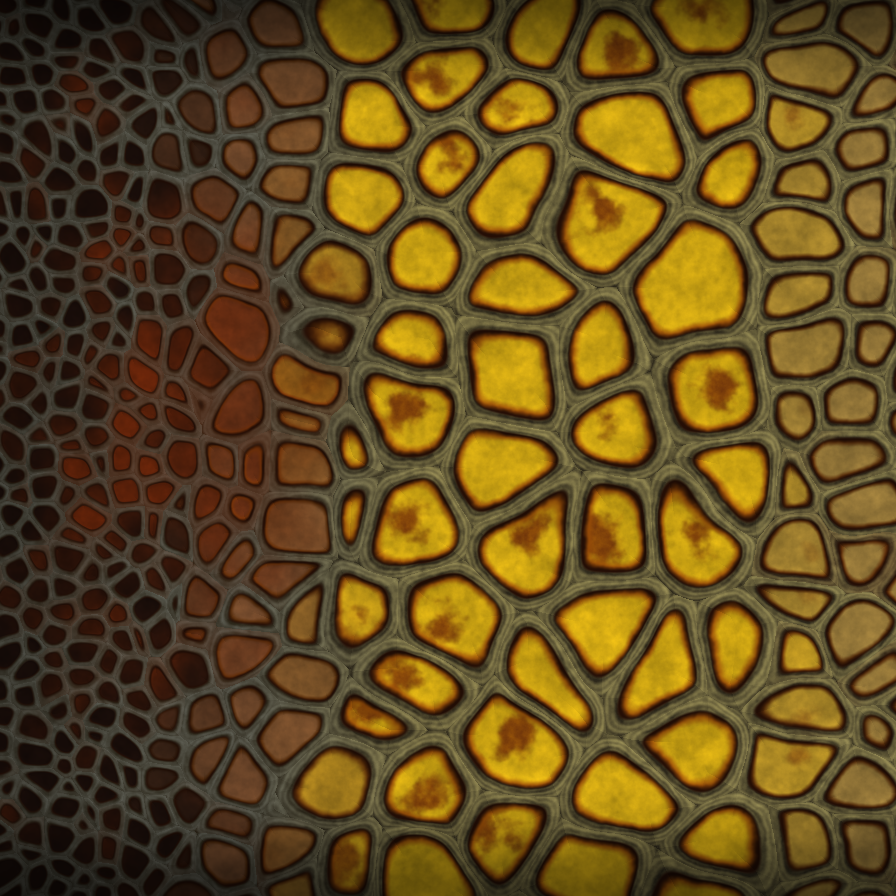
This texture is drawn by a three.js fragment shader. Its source:

```glsl
// Reptile hide: fine dark scales at the left grow into large amber ones, then shrink.
// Columns of varying width hold jittered seeds of a weighted Voronoi diagram; the
// rounded distance to the cell border shapes the grey web, dark rim and bright face.
varying vec2 vUv;

const float FINE_SIZE = 0.030;
const float MID_SIZE = 0.060;
const float LARGE_SIZE = 0.106;
const float JITTER = 0.72;
const float WEIGHT_SPREAD = 0.30;
const float CORNER_SHARPNESS = 13.0;
const float EDGE_BLUR = 0.0016;
const vec3 DARK = vec3(0.095, 0.050, 0.035);
const vec3 RUST = vec3(0.37, 0.13, 0.035);
const vec3 RIM = vec3(0.13, 0.050, 0.018);
const vec3 ORANGE = vec3(0.56, 0.28, 0.03);
const vec3 YELLOW = vec3(0.76, 0.61, 0.07);
const vec3 BROWN = vec3(0.42, 0.27, 0.16);
const vec3 TAN = vec3(0.55, 0.44, 0.21);
const vec3 WEB_SHADE = vec3(0.17, 0.15, 0.10);
const vec3 WEB_COOL = vec3(0.36, 0.36, 0.32);
const vec3 WEB_WARM = vec3(0.55, 0.51, 0.31);
const vec2 LIGHT = vec2(0.6, 0.8);

vec3 hash3(vec2 p) {
  vec3 q = fract(vec3(p.xyx) * vec3(0.1031, 0.1030, 0.0973));
  q += dot(q, q.yxz + 33.33);
  return fract((q.xxy + q.yzz) * q.zyx);
}

float noise(vec2 p) {
  vec2 i = floor(p), f = fract(p);
  f = f * f * (3.0 - 2.0 * f);
  vec2 e = vec2(0.0, 1.0);
  return mix(mix(hash3(i).x, hash3(i + e.yx).x, f.x),
             mix(hash3(i + e.xy).x, hash3(i + e.yy).x, f.x), f.y);
}

float fbm(vec2 p) {
  float sum = 0.0, amp = 0.5;
  for (int i = 0; i < 4; i++) {
    sum += amp * noise(p);
    p = mat2(1.6, 1.2, -1.2, 1.6) * p + 7.3;
    amp *= 0.5;
  }
  return sum / 0.94;
}

// Typical scale width at a horizontal position
float scaleSize(float x) {
  float s = mix(FINE_SIZE, MID_SIZE, smoothstep(0.11, 0.27, x));
  s = mix(s, LARGE_SIZE, smoothstep(0.32, 0.42, x));
  return mix(s, MID_SIZE * 1.1, smoothstep(0.80, 0.86, x));
}

// Seed position in xy, power weight in z
vec3 scaleSeed(float col, float row, float x, float s) {
  vec3 h = hash3(vec2(col + 11.0, row + 57.0));
  float y = row + 0.5 * mod(col, 2.0) + JITTER * (h.y - 0.5);
  return vec3(x + s * JITTER * (h.x - 0.5), s * y, s * s * WEIGHT_SPREAD * h.z);
}

void main() {
  vec2 uv = vUv;
  vec2 q = uv + 0.035 * (vec2(noise(uv * 4.0), noise(uv * 4.0 + 31.0)) - 0.5)
              + 0.016 * (vec2(noise(uv * 17.0 + 5.0), noise(uv * 17.0 + 47.0)) - 0.5);
  q.x -= 0.035 * (1.0 - 4.0 * (uv.y - 0.5) * (uv.y - 0.5)) * (1.0 - smoothstep(0.1, 0.5, uv.x));

  // Pass 0 finds the owning seed, pass 1 sums the distances to its borders
  vec3 owner = vec3(0.0);
  vec2 normal = vec2(0.0);
  float best = 9.0, size = MID_SIZE, nearest = 9.0, borderSum = 0.0;
  float localSize = scaleSize(q.x);
  for (int stage = 0; stage < 2; stage++) {
    float x = -0.1;
    for (int c = 0; c < 27; c++) {
      float s = scaleSize(x), col = float(c);
      if (abs(x - q.x) < 2.1 * max(s, localSize)) {
        float row0 = floor(q.y / s - 0.5 * mod(col, 2.0) + 0.5);
        for (int r = -2; r <= 2; r++) {
          vec3 seed = scaleSeed(col, row0 + float(r), x, s);
          vec2 d = q - seed.xy;
          float power = dot(d, d) - seed.z;
          vec2 across = seed.xy - owner.xy;
          float gap = length(across);
          if (stage == 0) {
            if (power < best) { best = power; owner = seed; size = s; }
          } else if (gap > 0.0001) {
            float border = 0.5 * (power - best) / gap;
            borderSum += exp(-CORNER_SHARPNESS * border / size);
            if (border < nearest) { nearest = border; normal = across / gap; }
          }
        }
      }
      x += s;
    }
  }
  float edge = -log(max(borderSum, 0.00001)) * size / CORNER_SHARPNESS;
  float webWidth = 0.0028 + 0.055 * size;

  // Zones and randomness of each scale
  vec3 rnd = hash3(floor(owner.xy * 4000.0));
  float amber = smoothstep(0.30, 0.42, owner.x) * (1.0 - smoothstep(0.84, 0.93, owner.x));
  float grown = smoothstep(0.15, 0.28, owner.x + 0.06 * (rnd.x - 0.5));
  float mottle = fbm(uv * 38.0), grain = fbm(uv * 140.0);
  float rustArea = exp(-18.0 * pow(uv.x - 0.21, 2.0) - 14.0 * pow(uv.y - 0.54, 2.0));
  float rust = smoothstep(0.45, 0.95, 0.6 * fbm(uv * 11.0) + 0.25 * rnd.y + 0.42 * rustArea);

  // Scale: dark rim, orange ring, mottled face with a burnt centre on some
  vec3 face = mix(mix(DARK, RUST, rust), mix(BROWN, RUST, 0.7 * rust), grown);
  face = mix(face, TAN, smoothstep(0.78, 0.92, owner.x));
  face = mix(face, YELLOW, amber) * (0.74 + 0.36 * mottle + 0.22 * grain);
  float burn = length(q - owner.xy) / size + 0.55 * (mottle - 0.5);
  burn = (1.0 - smoothstep(0.03, 0.27, burn)) * step(0.45, rnd.z) * amber;
  face = mix(face, mix(RUST, ORANGE, grain), 0.85 * burn);
  vec3 ring = mix(mix(DARK, RUST, rust), ORANGE, max(amber, 0.45 * grown));
  float inner = (edge - webWidth) / size + 0.07 * (mottle - 0.5);
  vec3 color = mix(RIM, ring, smoothstep(0.005, 0.065, inner));
  color = mix(color, face, smoothstep(0.035, 0.115, inner));
  color *= 1.0 - 0.13 * dot(normal, LIGHT) * (1.0 - smoothstep(0.0, 0.2, inner));

  // Web: fibrous ridges running along the borders
  float ridge = 1.0 - smoothstep(0.1, 1.0, abs(edge) / webWidth);
  float fibre = 0.5 + 0.5 * sin(edge * 1150.0 + 9.0 * mottle);
  float sheen = 0.48 * ridge + 0.27 * fibre + 0.5 * (grain - 0.3) + 0.14 * dot(normal, LIGHT);
  vec3 webLight = mix(WEB_COOL, WEB_WARM, smoothstep(0.25, 0.5, uv.x));
  vec3 web = mix(WEB_SHADE, webLight, clamp(sheen, 0.0, 1.15));
  web = mix(web, RUST, 0.45 * rust * (1.0 - amber));
  color = mix(web, color, smoothstep(-EDGE_BLUR, EDGE_BLUR, edge - webWidth));

  // Dim the upper and lower margins and the far left
  float margin = min(uv.y, 1.0 - uv.y);
  color *= mix(0.45, 1.0, smoothstep(-0.02, 0.13, margin)) * mix(0.8, 1.0, smoothstep(0.0, 0.2, uv.x));
  gl_FragColor = vec4(color, 1.0);
}
```
